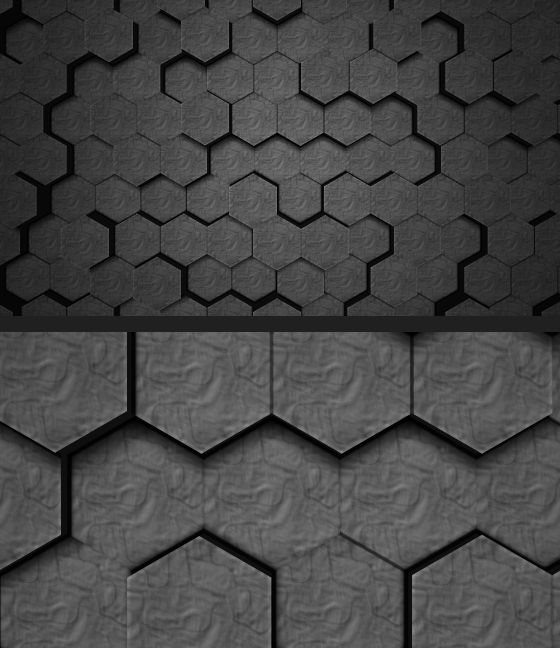
Top, the full canvas; bottom, a detail of the centre.
This background is drawn by a Shadertoy shader. Its source:

```glsl
// Dark stone hexagonal pillars seen from above, about twelve across and eight down.
// Hashed heights are traced level by level in perspective, giving black side walls;
// steps cast soft shadows, and each top carries creased stone lit by a central glow.

#define CELL 0.148         // hexagon width, as a share of canvas height
#define SHIFT vec2(-0.06, -0.03)
#define PERSPECTIVE 0.028  // parallax of each height level
#define SEAM 0.013         // seam width between level tops
#define GAP 0.032          // black gap below a step
#define SHADOW 0.17        // longest soft shadow
#define GRAIN 0.36         // contrast of the stone relief
#define AMBIENT 0.165
#define GLOW 0.185
#define SAMPLES 3          // antialiasing grid per side

const vec2 LATTICE = vec2(1.0, 1.7320508);

float hash(vec2 p) {
    vec3 q = fract(p.xyx * 0.1031);
    q += dot(q, q.yzx + 33.33);
    return fract((q.x + q.y) * q.z);
}

float noise(vec2 p) {
    vec2 i = floor(p), f = fract(p);
    f = f * f * (3.0 - 2.0 * f);
    return mix(mix(hash(i), hash(i + vec2(1, 0)), f.x),
               mix(hash(i + vec2(0, 1)), hash(i + vec2(1, 1)), f.x), f.y);
}

// Nearest centre of two interleaved rectangular lattices
vec2 hexCentre(vec2 p) {
    vec2 a = round(p / LATTICE) * LATTICE;
    vec2 b = (round(p / LATTICE - 0.5) + 0.5) * LATTICE;
    return dot(p - a, p - a) < dot(p - b, p - b) ? a : b;
}

float latticeHash(vec2 c) {
    return hash(round(c * 2.0 / LATTICE) + 57.0);
}

// Height level 0, 1 or 2; the middle level is the most common
float level(vec2 centre) {
    float h = latticeHash(centre);
    return step(0.25, h) + step(0.80, h);
}

// Creased surface height
float relief(vec2 p) {
    p += 0.10 * vec2(noise(p * 6.0), noise(p * 6.0 + 19.0));
    float sum = 0.0, amp = 0.5, freq = 9.0;
    for (int i = 0; i < 3; i++) {
        sum += amp * abs(2.0 * noise(p * freq + 40.0) - 1.0);
        freq *= 2.1;
        amp *= 0.6;
    }
    return sum;
}

// Embossed creases, fine veins and broad stains
float stone(vec2 p) {
    float emboss = relief(p) - relief(p + vec2(0.018, -0.025));
    float vein = 1.0 - smoothstep(0.0, 0.09, abs(noise(p * 7.0 + 71.0) - 0.5));
    float stain = noise(p * 4.0 + 13.0) - 0.5;
    return 1.0 + GRAIN * (1.5 * emboss - 0.45 * vein + 0.5 * stain);
}

float topFace(vec2 p, vec2 centre, float height) {
    vec2 local = p - centre;
    float shade = stone(local + 5.0) * (0.95 + 0.1 * latticeHash(centre + LATTICE * 31.0));
    for (int i = 0; i < 6; i++) {
        float angle = float(i) * 1.0471976;
        vec2 dir = vec2(cos(angle), sin(angle));
        float edge = 0.5 - dot(local, dir);
        float rise = level(centre + dir) - height;
        if (rise > 0.5) {
            // Black gap and shadow, longest under the upper edges
            float reach = GAP + SHADOW * mix(0.25, 1.0, max(dir.y, 0.0)) * sqrt(rise);
            shade *= mix(0.12, 1.0, smoothstep(GAP * 0.7, GAP * 1.3, edge));
            shade *= mix(0.25, 1.0, smoothstep(0.0, reach, edge));
        } else if (rise < -0.5) {
            // Worn bright rim of a raised top
            shade *= 1.0 + 0.18 * (1.0 - smoothstep(0.01, 0.035, edge));
        } else {
            // Thin seam whose strength varies from edge to edge
            float strength = 0.75 * latticeHash(centre * 2.0 + dir);
            shade *= 1.0 - strength * (1.0 - smoothstep(SEAM * 0.5, SEAM * 1.5, edge));
        }
    }
    return shade;
}

// Descend through the levels until a top or a side wall is met
float pillars(vec2 p) {
    for (int i = 2; i >= 0; i--) {
        float h = float(i);
        vec2 q = p / (1.0 + PERSPECTIVE * (h - 1.0)) - SHIFT;
        vec2 centre = hexCentre(q);
        float height = level(centre);
        if (height > h + 0.5) return 0.16;
        if (height > h - 0.5) return topFace(q, centre, height);
    }
    return 0.1;
}

void mainImage(out vec4 fragColor, in vec2 fragCoord) {
    float shade = 0.0;
    for (int i = 0; i < SAMPLES * SAMPLES; i++) {
        vec2 jitter = (vec2(i % SAMPLES, i / SAMPLES) + 0.5) / float(SAMPLES) - 0.5;
        vec2 p = (fragCoord + jitter - 0.5 * iResolution.xy) / iResolution.y;
        shade += pillars(p / CELL);
    }
    shade /= float(SAMPLES * SAMPLES);

    // Central glow and darkened corners
    vec2 v = (fragCoord - 0.5 * iResolution.xy) / iResolution.y;
    float light = AMBIENT + GLOW * exp(-3.2 * dot(v, v));
    light *= 1.0 - 0.2 * smoothstep(0.5, 1.05, length(v));
    fragColor = vec4(vec3(light * shade * 1.08), 1.0);
}
```
